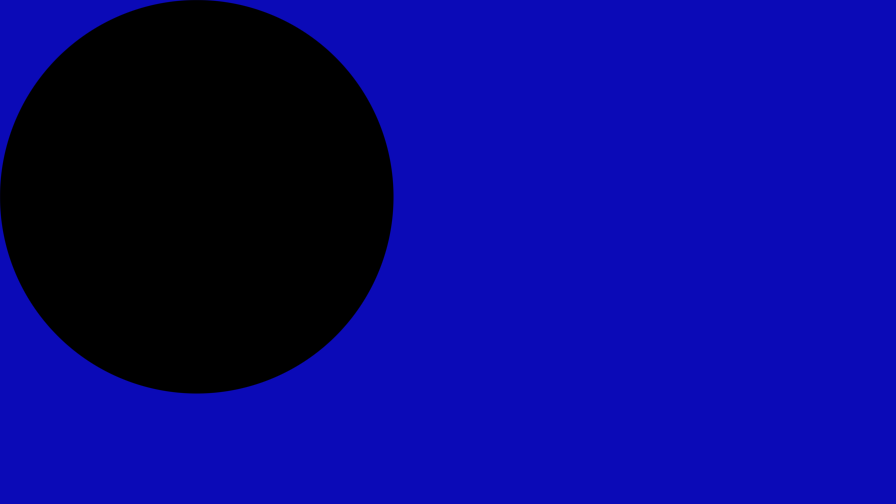
Write a Shadertoy shader that draws this background.

```glsl
const vec3 FIELD_BLUE = vec3(0.043, 0.041, 0.718);
const vec3 DISC_BLACK = vec3(0.0);
const float DISC_RADIUS = 0.3904; // in canvas heights

float discDistance(vec2 point, vec2 center, float radius) {
    return length(point - center) - radius;
}

void mainImage(out vec4 fragColor, in vec2 fragCoord) {
    // Canvas units: height is 1, origin at the lower left
    vec2 point = fragCoord / iResolution.y;
    float pixel = 1.0 / iResolution.y;

    // Disc touching the left and top edges
    vec2 center = vec2(DISC_RADIUS, 1.0 - DISC_RADIUS);
    float edge = discDistance(point, center, DISC_RADIUS);
    float outside = smoothstep(-0.75 * pixel, 0.75 * pixel, edge);

    fragColor = vec4(mix(DISC_BLACK, FIELD_BLUE, outside), 1.0);
}
```
